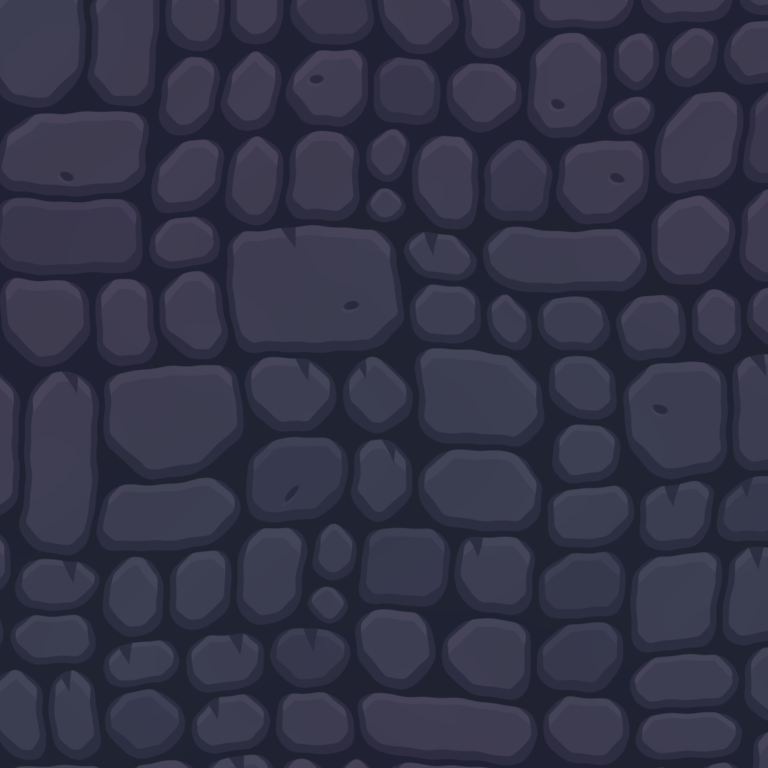
Reproduce this texture procedurally as a Shadertoy shader.

```glsl
// Draws a dusky wall of chiselled, irregular stones with dark joints.

float hash(vec2 p) {
    vec3 a = fract(p.xyx * 0.1031);
    a += dot(a, a.yzx + 33.33);
    return fract((a.x + a.y) * a.z);
}

float jitter(vec2 corner) { return 0.6 * (hash(corner + 50.0) - 0.5); }

// Pinwheel tiling: joints run straight through alternate lattice corners.
vec4 cellBox(vec2 c) {
    float odd = mod(c.x + c.y, 2.0);
    return vec4(c, c + 1.0) + vec4(
        jitter(c + vec2(0.0, odd)),
        jitter(c + vec2(1.0 - odd, 0.0)),
        jitter(c + vec2(1.0, 1.0 - odd)),
        jitter(c + vec2(odd, 1.0)));
}

float smoothMax(float a, float b, float k) {
    float h = max(k - abs(a - b), 0.0) / k;
    return max(a, b) + h * h * k * 0.25;
}

// Box with each corner cut off by "cut".
float choppedBox(vec2 p, vec2 halfSize, float cut, float roundness) {
    vec2 e = abs(p) - halfSize;
    float sides = smoothMax(e.x, e.y, roundness);
    return smoothMax(sides, (e.x + e.y + cut) * 0.707, roundness);
}

float fill(float d) {
    float w = 6.0 / iResolution.y;
    return 1.0 - smoothstep(-w, w, d);
}

void mainImage(out vec4 fragColor, in vec2 fragCoord) {
    vec2 q = fragCoord / iResolution.y * 6.0 + 3.0;

    // Layered sines slant the joints and make the edges hand-cut.
    q += 0.06 * sin(q.yx * vec2(1.9, 1.6) + vec2(0.4, 2.1));
    q += 0.011 * sin(q.yx * vec2(9.0, 8.0) + 2.0 * sin(q * 2.3));
    q += 0.004 * sin(q.yx * 23.0 + 3.0 * sin(q * 4.1));

    // Find the cell that holds this point.
    vec4 box = vec4(floor(q), floor(q) + 1.0);
    vec2 id = floor(q);
    for (int k = 0; k < 9; k++) {
        vec2 c = floor(q) + vec2(k % 3, k / 3) - 1.0;
        vec4 b = cellBox(c);
        if (all(greaterThanEqual(q, b.xy)) && all(lessThan(q, b.zw))) {
            box = b;
            id = c;
        }
    }

    // Split some cells into smaller stones.
    for (int k = 0; k < 2; k++) {
        vec2 size = box.zw - box.xy;
        bool sideways = size.x * (0.6 + 0.7 * hash(id + 57.0)) > size.y;
        vec2 axis = sideways ? vec2(1.0, 0.0) : vec2(0.0, 1.0);
        if (dot(axis, size) > 0.75 && hash(id + 31.0) < 0.6) {
            float at = dot(axis, mix(box.xy, box.zw, mix(0.38, 0.62, hash(id + 83.0))));
            bool lower = dot(axis, q) < at;
            if (lower) box.zw = mix(box.zw, vec2(at), axis);
            else box.xy = mix(box.xy, vec2(at), axis);
            id += lower ? 101.0 : 211.0;
        }
        id += 7.0;
    }

    // Outer stone, its front, and the flat face below the top bevel.
    vec2 p = q - 0.5 * (box.xy + box.zw);
    vec2 halfSize = 0.5 * (box.zw - box.xy) - 0.024;
    float shortHalf = min(halfSize.x, halfSize.y);
    float chance = hash(id + 13.0 + 3.0 * step(0.0, p.x) + 5.0 * step(0.0, p.y));
    float cut = min(0.09 + 0.24 * chance * chance * chance, 0.7 * shortHalf);
    float outer = choppedBox(p, halfSize, cut, 0.07);

    float rim = min(0.05, 0.25 * halfSize.x);
    float base = min(0.08, 0.3 * halfSize.y);
    vec2 frontHalf = halfSize - vec2(rim, 0.5 * base);
    vec2 frontPos = p - vec2(0.0, 0.5 * base);
    float front = choppedBox(frontPos, frontHalf, cut * 0.95, 0.025);
    float bevel = min(0.075, 0.22 * halfSize.y);
    float face = choppedBox(frontPos + vec2(0.0, bevel), frontHalf, cut * 1.1, 0.015);

    // An occasional crack chipped into the top edge.
    if (hash(id + 19.0) < 0.14) {
        float x = p.x - halfSize.x * (hash(id + 23.0) - 0.5);
        float depth = p.y - halfSize.y + 0.17;
        front = max(front, 0.35 * depth - abs(x + 0.2 * depth));
    }

    // Colours: drifting blue to purple, with some duskier stones.
    float drift = 0.5 + 0.5 * sin(q.y * 0.9 + sin(q.x * 0.7) + 0.8);
    vec3 faceColor = mix(vec3(0.235, 0.243, 0.317), vec3(0.251, 0.236, 0.318), drift);
    faceColor *= 1.0 + 0.012 * sin(q.x * 3.0 + 2.0 * sin(q.y * 2.0));
    if (hash(id + 41.0) < 0.16) faceColor *= vec3(0.91, 0.92, 0.95);
    vec3 rimColor = mix(vec3(0.176, 0.182, 0.256), vec3(0.184, 0.176, 0.258), drift);
    vec3 jointColor = mix(vec3(0.122, 0.138, 0.195), vec3(0.126, 0.128, 0.197), drift);
    vec3 bevelColor = faceColor * vec3(1.13, 1.11, 1.09);

    vec3 color = mix(jointColor, rimColor, fill(outer));
    vec3 surface = mix(bevelColor, faceColor, fill(face));

    // Small pits with a lit lower lip, on the larger stones.
    for (int k = 0; k < 2; k++) {
        vec2 seed = id + 61.0 + 11.0 * float(k);
        if (shortHalf < 0.3 || hash(seed) > 0.4) continue;
        vec2 spot = (vec2(hash(seed + 2.0), hash(seed + 4.0)) - 0.5) * halfSize * 1.1;
        vec2 r = p - spot;
        r.y += r.x * (hash(seed + 6.0) - 0.5) * 1.6;
        float pit = length(r * vec2(0.6, 1.0)) - 0.034;
        float lip = length((r + vec2(0.01, 0.018)) * vec2(0.6, 1.0)) - 0.038;
        surface = mix(surface, bevelColor, 0.7 * fill(lip));
        surface = mix(surface, rimColor * 0.92, fill(pit));
    }

    color = mix(color, surface, fill(max(front, outer)));
    fragColor = vec4(color, 1.0);
}
```
